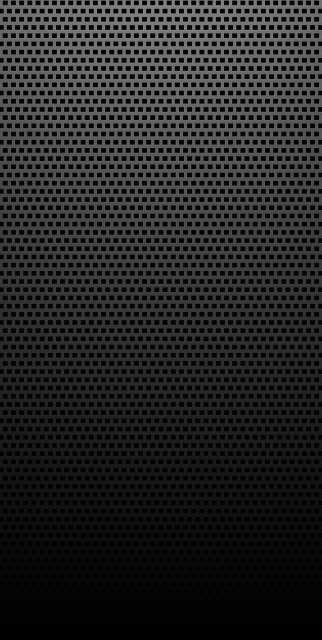
This pattern is drawn by a Shadertoy shader. Its source:

```glsl
const float ROWS = 78.1;                  // hole rows over the canvas height
const vec2 GRID_SHIFT = vec2(-0.14, 0.144);
const vec2 HOLE_HALF = vec2(0.30, 0.28);  // in cells
const float CORNER = 0.04;

float hash(vec2 p) {
    return fract(sin(dot(p, vec2(127.1, 311.7))) * 43758.5);
}

float roundedBox(vec2 p, vec2 halfSize, float radius) {
    vec2 q = abs(p) - halfSize + radius;
    return length(max(q, 0.0)) + min(max(q.x, q.y), 0.0) - radius;
}

// Alternate rows move by half a cell
vec2 staggered(vec2 p) {
    return vec2(p.x + 0.5 * mod(floor(p.y), 2.0), p.y);
}

// Light falls from the top centre and fades towards the base
float sheetLight(vec2 uv) {
    float side = 2.0 * uv.x - 1.0;
    return 0.5 * pow(uv.y, 1.25) * (1.0 - 0.15 * side * side);
}

float coverage(float dist, float blur) {
    return 1.0 - smoothstep(-blur, blur, dist);
}

void mainImage(out vec4 fragColor, in vec2 fragCoord) {
    vec2 uv = fragCoord / iResolution.xy;
    float cellsPerPixel = ROWS / iResolution.y;
    vec2 fromTop = vec2(fragCoord.x, iResolution.y - fragCoord.y);
    vec2 grid = staggered(fromTop * cellsPerPixel + GRID_SHIFT);
    vec2 cell = floor(grid);
    vec2 local = fract(grid) - 0.5;

    float dist = roundedBox(local, HOLE_HALF, CORNER);
    float blur = 0.5 * cellsPerPixel + 0.02;
    float light = sheetLight(uv);

    // Metal with a pale rim, strongest under each hole
    float rim = coverage(abs(dist - 0.06) - 0.04, blur);
    float lower = smoothstep(-0.2, 0.35, local.y);
    float metal = light * (1.0 + rim * mix(0.02, 0.14, lower));
    metal *= 0.985 + 0.03 * hash(cell);

    // Punched holes
    float holeShade = 0.006 + 0.03 * light;
    float shade = mix(metal, min(holeShade, metal), coverage(dist, blur));
    fragColor = vec4(vec3(shade), 1.0);
}
```
